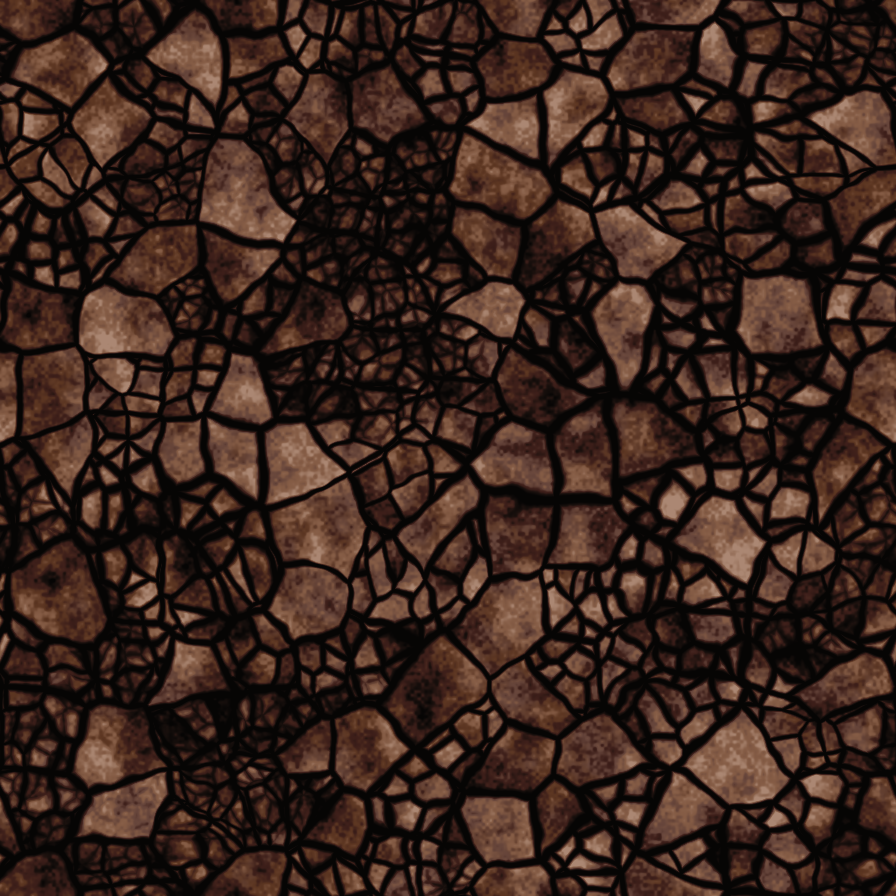
A three.js fragment shader for this texture:

```glsl
// Dry, dark earth cracked into rough brown plates with patches of crumbled soil.
varying vec2 vUv;

// Whole numbers of cells across the tile
const float COARSE_CELLS = 13.0;
const float FINE_CELLS = 27.0;
const float GRAVEL_CELLS = 45.0;
const float GRAIN_CELLS = 250.0;

const float WHOLE_PLATE_SHARE = 0.36;
const float CRACK_MIN = 0.0040;
const float CRACK_MAX = 0.0100;
const float BASE_TONE = 0.61;
const float PLATE_CONTRAST = 0.36;
const float MOTTLE_CONTRAST = 0.95;
const float GRAIN_CONTRAST = 0.26;

const vec3 CRACK_BLACK = vec3(0.022, 0.018, 0.016);
const vec3 SOIL_DARK = vec3(0.085, 0.055, 0.045);
const vec3 RUST_BROWN = vec3(0.24, 0.12, 0.10);
const vec3 OCHRE = vec3(0.36, 0.21, 0.13);
const vec3 MAUVE = vec3(0.40, 0.27, 0.23);
const vec3 CLAY = vec3(0.52, 0.36, 0.27);
const vec3 PALE_DUST = vec3(0.67, 0.53, 0.45);

vec2 hash2(vec2 p) {
  vec3 q = fract(p.xyx * vec3(0.1031, 0.1030, 0.0973));
  q += dot(q, q.yzx + 33.33);
  return fract((q.xx + q.yz) * q.zy);
}

// Hash of a lattice cell that wraps after "period" cells
vec2 cellHash(vec2 cell, float period) {
  return hash2(mod(cell, period) + period * 1.7);
}

// Two independent channels of wrapping value noise
vec2 noise2(vec2 uv, float period) {
  vec2 x = uv * period;
  vec2 c = floor(x);
  vec2 f = x - c;
  f = f * f * (3.0 - 2.0 * f);
  vec2 low = mix(cellHash(c, period), cellHash(c + vec2(1.0, 0.0), period), f.x);
  vec2 high = mix(cellHash(c + vec2(0.0, 1.0), period), cellHash(c + 1.0, period), f.x);
  return mix(low, high, f.y);
}

vec2 fbm2(vec2 uv, float period) {
  vec2 sum = vec2(0.0);
  float weight = 0.5;
  for (int i = 0; i < 4; i++) {
    sum += weight * noise2(uv, period);
    period *= 2.0;
    weight *= 0.55;
  }
  return sum / 1.01;
}

// Voronoi plates: x = distance to the edge, y = plate hash, zw = vector to the seed
vec4 plates(vec2 uv, float period) {
  vec2 x = uv * period;
  vec2 c = floor(x);
  vec2 f = x - c;
  vec2 home = vec2(0.0);
  vec2 seed = vec2(0.0);
  float best = 8.0;
  for (int j = -1; j <= 1; j++) {
    for (int i = -1; i <= 1; i++) {
      vec2 o = vec2(float(i), float(j));
      vec2 r = o + 0.95 * cellHash(c + o, period) - f;
      float d = dot(r, r);
      if (d < best) { best = d; seed = r; home = o; }
    }
  }
  float edge = 8.0;
  for (int j = -2; j <= 2; j++) {
    for (int i = -2; i <= 2; i++) {
      vec2 o = home + vec2(float(i), float(j));
      vec2 r = o + 0.95 * cellHash(c + o, period) - f;
      vec2 across = r - seed;
      if (dot(across, across) > 0.0001) edge = min(edge, dot(0.5 * (seed + r), normalize(across)));
    }
  }
  return vec4(edge / period, cellHash(c + home, period).y, seed);
}

vec3 earthRamp(float tone, float pinkness) {
  vec3 color = mix(CRACK_BLACK, SOIL_DARK, smoothstep(0.0, 0.18, tone));
  color = mix(color, RUST_BROWN, smoothstep(0.14, 0.38, tone));
  color = mix(color, mix(OCHRE, MAUVE, pinkness), smoothstep(0.36, 0.57, tone));
  color = mix(color, CLAY, smoothstep(0.55, 0.78, tone));
  return mix(color, PALE_DUST, smoothstep(0.76, 1.02, tone));
}

void main() {
  // Uneven plate sizes and ragged outlines
  vec2 p = vUv + 0.045 * (noise2(vUv, 4.0) - 0.5);
  p += 0.016 * (noise2(vUv, 17.0) - 0.5) + 0.006 * (noise2(vUv, 56.0) - 0.5);

  vec4 coarse = plates(p, COARSE_CELLS);
  vec4 fine = plates(p, FINE_CELLS);
  vec4 gravel = plates(p, GRAVEL_CELLS);
  vec2 region = fbm2(vUv, 5.0);
  vec2 mottle = fbm2(vUv, 34.0);

  // Some coarse plates stay whole, the others break up
  float whole = 1.0 - step(WHOLE_PLATE_SHARE, coarse.y);
  float rubble = smoothstep(0.47, 0.62, region.x) * (1.0 - 0.7 * whole);
  float edge = min(coarse.x - 0.0006, mix(fine.x, 1.0, whole));
  float crackWidth = mix(CRACK_MIN, CRACK_MAX, noise2(vUv, 11.0).x);
  float face = smoothstep(0.15 * crackWidth, crackWidth, edge);
  face = mix(face, sqrt(face) * smoothstep(-0.001, 0.007, gravel.x), rubble * 0.75);

  // Plate brightness, tilt, stains and grain
  float plateHash = mix(fine.y, fract(coarse.y * 7.3), whole);
  vec2 slope = mix(fine.zw, coarse.zw, whole);
  float angle = 6.2832 * fract(plateHash * 13.7);
  float tone = BASE_TONE + PLATE_CONTRAST * (plateHash - 0.5);
  tone += 0.22 * dot(slope, vec2(cos(angle), sin(angle)));
  tone += MOTTLE_CONTRAST * (mottle.x - 0.5) - 0.13 * rubble;
  tone += GRAIN_CONTRAST * (noise2(vUv, GRAIN_CELLS).x - 0.5);

  float pinkness = smoothstep(0.35, 0.62, 0.5 * (region.y + mottle.y) + 0.2 * (plateHash - 0.5) - 0.1 * rubble);
  gl_FragColor = vec4(earthRamp(max(tone, 0.0) * face, pinkness), 1.0);
}
```
